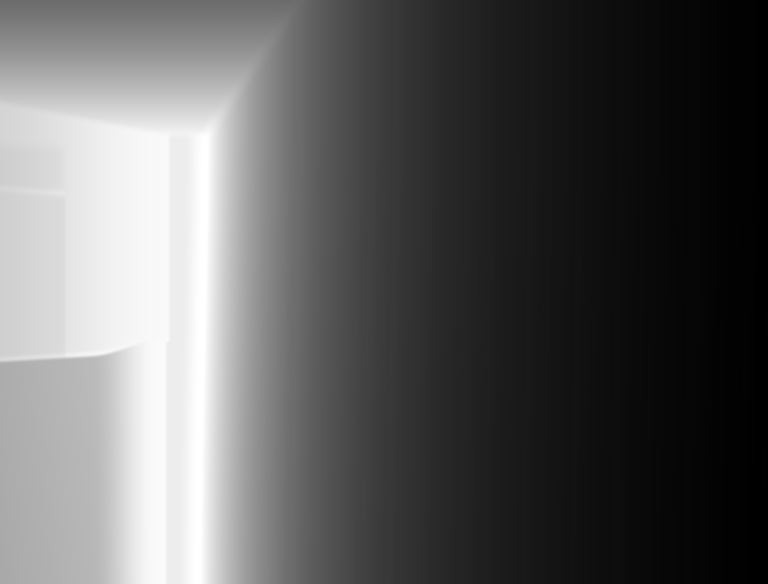
A Shadertoy shader for this texture map:

```glsl
// Draws a grey depth map of a room corner: wall cabinet, post, ceiling and a receding wall.
#define RIDGE_LOW 0.261
#define RIDGE_HIGH 0.270
#define CORNER_Y 0.772
#define POST_X 0.2205
#define FALLOFF 0.12
#define CEILING_SLOPE 1.9
#define BAND_COUNT 96.0
#define BAND_DEPTH 0.006

float hash(float n) {
    return fract(sin(n * 12.9898) * 43758.5453);
}

// Soft step of a given half width around zero.
float soft(float d, float halfWidth) {
    return smoothstep(-halfWidth, halfWidth, d);
}

// Right wall: brightness falls off as inverse distance from the ridge.
float recedingWall(float d) {
    float farEnd = 1.0 / (0.733 + FALLOFF);
    float nearEnd = 1.0 / FALLOFF;
    float shade = (1.0 / (max(d, 0.0) + FALLOFF) - farEnd) / (nearEnd - farEnd);
    float band = hash(floor((d + 0.3) * BAND_COUNT)) - 0.5;
    return max(shade + band * BAND_DEPTH * smoothstep(0.02, 0.1, d), 0.0);
}

float ceilingShade(float y) {
    float d = max(y - CORNER_Y, -0.01);
    return 0.95 - 3.2 * d + 3.8 * d * d;
}

// Cabinet front, with a dim band and a paler panel at its left.
float cabinet(vec2 p, float aa) {
    float shade = mix(0.825, 0.975, smoothstep(-0.03, 0.215, p.x));
    float band = soft(p.y - 0.675, 0.012) * soft(0.748 - p.y, 0.015);
    shade -= 0.025 * band * soft(0.083 - p.x, 0.008);
    float top = 0.677 - 0.13 * p.x;
    float panel = soft(0.085 - p.x, aa) * soft(top - p.y, aa * 1.5);
    float panelShade = 0.81 + 0.6 * p.x;
    shade = mix(shade, panelShade, panel);
    float rim = exp(-pow((p.y - top) / 0.006, 2.0)) * soft(0.085 - p.x, aa);
    return shade + 0.02 * rim;
}

// Wall below the cabinet, curving up to white beside the post.
float lowerWall(vec2 p) {
    float shade = 0.66 + 0.45 * p.x + 0.04 * p.y;
    return mix(shade, 0.98, smoothstep(0.12, 0.205, p.x));
}

void mainImage(out vec4 fragColor, in vec2 fragCoord) {
    vec2 p = fragCoord / iResolution.xy;
    float aa = max(1.2 / iResolution.y, 0.0025);

    // Left side: cabinet above, plain wall below.
    float under = 0.38 + 0.08 * p.x + 0.025 * smoothstep(0.12, 0.22, p.x);
    float shade = mix(lowerWall(p), cabinet(p, aa), soft(p.y - under, aa * 1.5));
    float lip = exp(-pow((p.y - under - 0.005) / 0.004, 2.0));
    shade += 0.04 * lip * (1.0 - smoothstep(0.1, 0.19, p.x));

    // Post between the cabinet and the ridge.
    float ridge = mix(RIDGE_LOW, RIDGE_HIGH, smoothstep(0.0, 0.8, p.y));
    float postEdge = POST_X - 0.004 * (1.0 - soft(p.y - 0.415, aa));
    float post = 0.93 + 0.07 * smoothstep(ridge - 0.03, ridge - 0.004, p.x);
    shade = mix(shade, post, soft(p.x - postEdge, aa));

    // Receding wall beyond the ridge.
    shade = mix(shade, recedingWall(p.x - ridge), soft(p.x - ridge, 0.004));

    // Ceiling wedge, bounded by both walls.
    float leftLine = max(0.824 - 0.256 * p.x, 0.769);
    float rightLine = CORNER_Y + CEILING_SLOPE * (p.x - RIDGE_HIGH);
    float ceilingMask = soft(p.y - leftLine, 0.008) * soft(p.y - rightLine, 0.03);
    shade = mix(shade, ceilingShade(p.y), ceilingMask);

    fragColor = vec4(vec3(clamp(shade, 0.0, 1.0)), 1.0);
}
```
